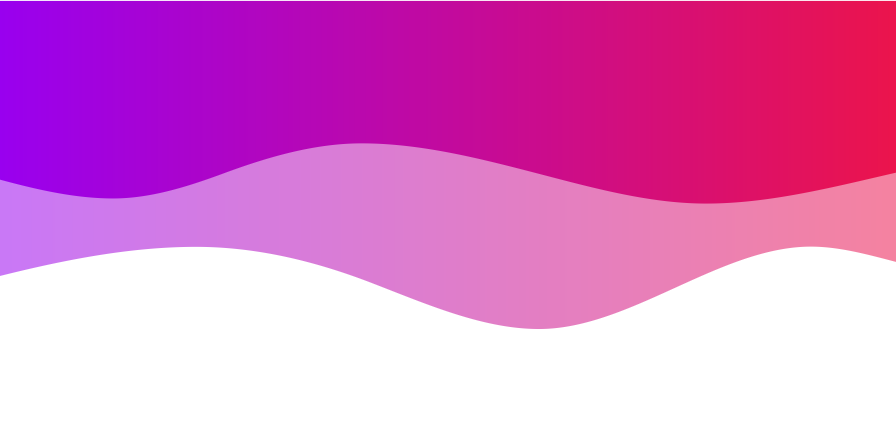
Reproduce this background procedurally as a WebGL 2 fragment shader.

```glsl
#version 300 es
precision highp float;

uniform vec2 u_resolution;
out vec4 fragColor;

const vec3 VIOLET = vec3(0.600, 0.000, 0.937);
const vec3 CRIMSON = vec3(0.922, 0.078, 0.298);
const vec3 PAPER = vec3(1.0);
const float VEIL_OPACITY = 0.53;
const float TOP_EDGE = 0.998;

// Wave knots: position, height, slope
const int KNOTS = 7;
const vec3 UPPER_WAVE[KNOTS] = vec3[KNOTS](
    vec3(0.0, 0.599, -0.54), vec3(0.1263, 0.557, 0.0),
    vec3(0.25, 0.6133, 0.74), vec3(0.4036, 0.680, 0.0),
    vec3(0.599, 0.6133, -0.52), vec3(0.788, 0.5456, 0.0),
    vec3(1.0, 0.6146, 0.46));
const vec3 LOWER_WAVE[KNOTS] = vec3[KNOTS](
    vec3(0.0, 0.384, 0.50), vec3(0.2188, 0.449, 0.0),
    vec3(0.414, 0.369, -0.77), vec3(0.6016, 0.2656, 0.0),
    vec3(0.755, 0.359, 0.91), vec3(0.905, 0.4495, 0.0),
    vec3(1.0, 0.4154, -0.52));

// Cubic Hermite curve between two knots: height and slope at x
vec2 hermite(vec3 a, vec3 b, float x) {
    float span = b.x - a.x;
    float t = (x - a.x) / span;
    float rise = b.y - a.y;
    float c1 = a.z * span;
    float c2 = 3.0 * rise - (2.0 * a.z + b.z) * span;
    float c3 = (a.z + b.z) * span - 2.0 * rise;
    float height = a.y + t * (c1 + t * (c2 + t * c3));
    float slope = (c1 + t * (2.0 * c2 + 3.0 * t * c3)) / span;
    return vec2(height, slope);
}

vec2 waveAt(vec3 knots[KNOTS], float x) {
    vec2 wave = vec2(0.0);
    for (int i = 0; i < KNOTS - 1; i++) {
        if (x >= knots[i].x) wave = hermite(knots[i], knots[i + 1], x);
    }
    return wave;
}

// Antialiased coverage of the region above a wave
float coverAbove(vec2 uv, vec2 wave) {
    float edge = length(vec2(1.0, wave.y * u_resolution.y / u_resolution.x));
    float pixels = (uv.y - wave.x) * u_resolution.y / edge;
    return clamp(pixels + 0.5, 0.0, 1.0);
}

void main() {
    vec2 uv = gl_FragCoord.xy / u_resolution;
    vec3 gradient = mix(VIOLET, CRIMSON, uv.x);

    // Translucent band under the solid band
    float veil = coverAbove(uv, waveAt(LOWER_WAVE, uv.x));
    float solid = coverAbove(uv, waveAt(UPPER_WAVE, uv.x));
    vec3 color = mix(PAPER, gradient, VEIL_OPACITY * veil);
    color = mix(color, gradient, solid);

    // Pale hairline along the top
    color = mix(color, PAPER, coverAbove(uv, vec2(TOP_EDGE, 0.0)));
    fragColor = vec4(color, 1.0);
}
```
